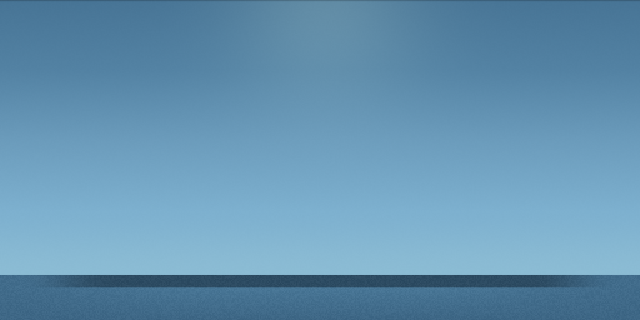
Write a Shadertoy shader that draws this background.

```glsl
// An empty blue studio: a lit wall above a grainy floor with a long soft shadow.
// The wall is a stepped vertical gradient plus a lamp glow from the top edge;
// the floor is a gradient with hash grain and a dark band below the wall.

const vec3 WALL_TOP    = vec3(0.278, 0.455, 0.585);
const vec3 WALL_UPPER  = vec3(0.325, 0.510, 0.640);
const vec3 WALL_MIDDLE = vec3(0.420, 0.610, 0.735);
const vec3 WALL_LOWER  = vec3(0.490, 0.690, 0.810);
const vec3 WALL_BASE   = vec3(0.545, 0.735, 0.830);
const vec3 FLOOR_FAR   = vec3(0.285, 0.465, 0.590);
const vec3 FLOOR_NEAR  = vec3(0.240, 0.400, 0.520);
const vec3 SHADOW      = vec3(0.175, 0.295, 0.385);
const vec3 LAMP        = vec3(0.100, 0.090, 0.060);

const float HORIZON     = 0.141;             // top of the floor
const float SHADOW_BASE = 0.102;             // lower edge of the shadow
const vec2  LAMP_POS    = vec2(0.510, 1.0);
const vec2  LAMP_SIZE   = vec2(0.150, 0.300);
const vec2  GRAIN_CELLS = vec2(512.0, 256.0);
const float FLOOR_GRAIN = 0.035;
const float WALL_GRAIN  = 0.006;
const float TOP_LINE    = 0.004;

float hash(vec2 p) {
    vec3 q = fract(vec3(p.xyx) * 0.1031);
    q += dot(q, q.yzx + 33.33);
    return fract((q.x + q.y) * q.z);
}

// Edge that is one pixel soft at any canvas size
float above(float edge, float y) {
    float soft = 0.5 / iResolution.y;
    return smoothstep(edge - soft, edge + soft, y);
}

vec3 wallColor(vec2 uv) {
    vec3 color = mix(WALL_BASE, WALL_LOWER, smoothstep(HORIZON, 0.36, uv.y));
    color = mix(color, WALL_MIDDLE, clamp((uv.y - 0.34) / 0.22, 0.0, 1.0));
    color = mix(color, WALL_UPPER, clamp((uv.y - 0.56) / 0.22, 0.0, 1.0));
    color = mix(color, WALL_TOP, clamp((uv.y - 0.78) / 0.22, 0.0, 1.0));

    // Lamp glow, strongest at the top edge
    vec2 fromLamp = (uv - LAMP_POS) / LAMP_SIZE;
    color += LAMP * exp(-dot(fromLamp, fromLamp));

    // Thin dark seam along the top
    return color * (1.0 - 0.18 * above(1.0 - TOP_LINE, uv.y));
}

vec3 floorColor(vec2 uv) {
    float depth = clamp(uv.y / SHADOW_BASE, 0.0, 1.0);
    float center = 1.0 - smoothstep(0.15, 0.52, abs(uv.x - 0.5));
    vec3 color = mix(FLOOR_NEAR, FLOOR_FAR, depth * mix(0.35, 1.0, center));

    // Shadow band with long faded ends
    float ends = smoothstep(0.03, 0.17, uv.x) * (1.0 - smoothstep(0.83, 0.97, uv.x));
    return mix(color, SHADOW, ends * above(SHADOW_BASE, uv.y));
}

void mainImage(out vec4 fragColor, in vec2 fragCoord) {
    vec2 uv = fragCoord / iResolution.xy;
    float onWall = above(HORIZON, uv.y);
    vec3 color = mix(floorColor(uv), wallColor(uv), onWall);

    // Fine grain, stronger on the floor
    float grain = hash(floor(uv * GRAIN_CELLS)) - 0.5;
    color += grain * mix(FLOOR_GRAIN, WALL_GRAIN, onWall);
    fragColor = vec4(clamp(color, 0.0, 1.0), 1.0);
}
```
